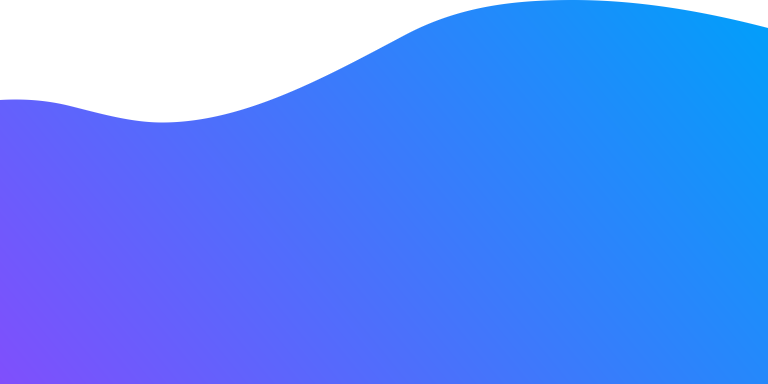
Reproduce this background procedurally as a WebGL 2 fragment shader.

```glsl
#version 300 es
precision highp float;

uniform vec2 u_resolution;
out vec4 fragColor;

// Cubic Hermite curve; each knot holds x, height and slope
float hermite(float x, vec3 a, vec3 b) {
  float span = b.x - a.x;
  float t = (x - a.x) / span;
  float ease = t * t * (3.0 - 2.0 * t);
  float bend = t * (1.0 - t) * ((1.0 - t) * a.z - t * b.z);
  return mix(a.y, b.y, ease) + span * bend;
}

// Height of the wave crest across the canvas
float waveHeight(float x) {
  vec3 knots[6] = vec3[6](
    vec3(0.0, 0.7396, 0.06),
    vec3(0.1823, 0.724, -0.25),
    vec3(0.4219, 0.681, 0.0),
    vec3(1.0547, 0.9089, 0.53),
    vec3(1.4922, 1.0, 0.0),
    vec3(2.0, 0.9271, -0.26)
  );
  float height = knots[0].y;
  for (int i = 0; i < 5; i++) {
    if (x >= knots[i].x) height = hermite(x, knots[i], knots[i + 1]);
  }
  return height;
}

void main() {
  vec2 uv = gl_FragCoord.xy / u_resolution;
  float pixel = 1.0 / u_resolution.y;

  // Diagonal gradient from violet to azure
  vec3 violet = vec3(0.5, 0.31, 0.99);
  vec3 azure = vec3(0.0, 0.625, 0.98);
  vec3 fill = mix(violet, azure, dot(uv, vec2(0.71, 0.29)));

  // Smooth wave edge against white, corrected for slope
  float x = uv.x * 2.0;
  float crest = waveHeight(x);
  float slope = (waveHeight(x + 0.002) - waveHeight(x - 0.002)) / 0.004;
  float edge = (crest - uv.y) / sqrt(1.0 + slope * slope);
  float coverage = clamp(edge / pixel + 0.5, 0.0, 1.0);

  fragColor = vec4(mix(vec3(1.0), fill, coverage), 1.0);
}
```
